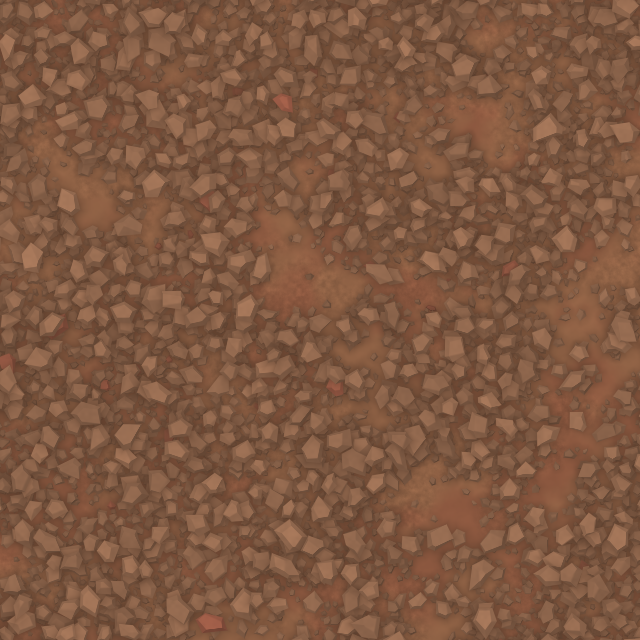
Give the GLSL for this texture, as a WebGL 2 fragment shader.

```glsl
#version 300 es
precision highp float;

#define LAYERS 6
#define FINEST 76.0
#define COARSEST 23.0
#define DENSITY 0.54
#define STONE_SIZE 0.46
#define SHADOW 0.36
#define SHADOW_REACH 0.0060
#define SIDES 5
#define STONE_COLOR vec3(0.630, 0.452, 0.340)
#define SOIL_COLOR vec3(0.565, 0.385, 0.272)
#define SHADOW_COLOR vec3(0.340, 0.228, 0.162)
#define LIGHT vec3(-0.16, 0.24, 0.957)

uniform vec2 u_resolution;
out vec4 fragColor;

const float TAU = 6.28318;

float hash(vec2 p) {
    vec3 q = fract(vec3(p.xyx) * 0.1031);
    q += dot(q, q.yzx + 33.33);
    return fract((q.x + q.y) * q.z);
}

float noise(vec2 p) {
    vec2 i = floor(p), f = fract(p);
    f = f * f * (3.0 - 2.0 * f);
    return mix(mix(hash(i), hash(i + vec2(1, 0)), f.x),
               mix(hash(i + vec2(0, 1)), hash(i + vec2(1, 1)), f.x), f.y);
}

float fbm(vec2 p) {
    float sum = 0.0, amp = 0.5;
    for (int i = 0; i < 4; i++) {
        sum += amp * noise(p);
        p = mat2(1.6, 1.2, -1.2, 1.6) * p + 7.3;
        amp *= 0.5;
    }
    return sum / 0.9375;
}

// Brightness of a facet whose height falls off along the given slope
float facetLight(vec2 slope, vec3 light) {
    return mix(0.66, 1.0, max(dot(normalize(vec3(slope, 1.0)), light), 0.0));
}

// Convex faceted stone: returns inside distance (x) and brightness (y)
vec2 stone(vec2 p, vec2 id, float soft) {
    float turn = TAU * hash(id + 3.1);
    mat2 rot = mat2(cos(turn), sin(turn), -sin(turn), cos(turn));
    p = rot * p;
    p.x /= 1.0 + 0.4 * hash(id + 5.7);
    vec3 light = vec3(rot * LIGHT.xy, LIGHT.z);

    vec2 tilt = (vec2(hash(id + 8.2), hash(id + 9.4)) - 0.5) * 0.9;
    float height = 0.36 + 0.25 * hash(id + 6.6) - dot(tilt, p);
    float shade = facetLight(tilt, light);
    float inside = 1e3;
    for (int i = 0; i < SIDES; i++) {
        vec2 key = id + float(i) * 17.3;
        float angle = (float(i) + 0.5 * hash(key + 1.3)) * TAU / float(SIDES);
        vec2 normal = vec2(cos(angle), sin(angle));
        float edge = mix(0.58, 1.0, hash(key + 2.9)) - dot(p, normal);
        float steep = mix(0.75, 2.8, hash(key + 4.5));
        float side = edge * steep;
        float blend = smoothstep(-soft, soft, height - side);
        shade = mix(shade, facetLight(normal * steep, light), blend);
        height = min(height, side);
        inside = min(inside, edge);
    }
    return vec2(inside, shade);
}

vec3 soil(vec2 uv) {
    float patches = smoothstep(0.38, 0.68, fbm(uv * 11.0 + 40.0));
    vec3 color = SOIL_COLOR * mix(vec3(1.0), vec3(0.98, 0.90, 0.92), patches);
    color *= 0.94 + 0.12 * fbm(uv * 38.0);
    float grit = smoothstep(0.4, 0.65, fbm(uv * 14.0 + 11.0));
    return color * (1.0 + 0.24 * grit * (fbm(uv * 150.0) - 0.5));
}

// Paints one jittered grid of stones, with soft contact shadows, over color
vec3 paintLayer(vec3 color, vec2 uv, float layer, float pixel) {
    float level = layer / float(LAYERS - 1);
    float count = FINEST * pow(COARSEST / FINEST, pow(level, 0.65));
    vec2 cell = floor(uv * count);
    for (int k = 0; k < 9; k++) {
        vec2 at = cell + vec2(k % 3 - 1, k / 3 - 1);
        vec2 id = at + layer * 113.0 + 200.0;
        vec2 center = (at + 0.5 + 0.8 * (vec2(hash(id), hash(id + 31.7)) - 0.5)) / count;
        float cover = smoothstep(0.28, 0.50, fbm(center * 9.0 + 20.0));
        if (hash(id + 57.1) > DENSITY * cover + 0.04) continue;

        float radius = STONE_SIZE / count * mix(0.68, 1.0, hash(id + 71.9));
        vec2 offset = uv - center;
        if (length(offset) > 1.1 / count) continue;
        float soft = pixel / radius;
        vec2 s = stone(offset / radius, id, soft);

        float gap = max(-s.x * radius, 0.0);
        float fade = 1.0 - smoothstep(0.7, 1.1, length(offset) * count);
        float dark = SHADOW * mix(0.4, 1.0, level) * fade * exp(-gap / SHADOW_REACH);
        color = mix(color, SHADOW_COLOR, dark);

        float tone = mix(0.86, 1.0, level) * mix(0.93, 1.05, hash(id + 83.3));
        vec3 rock = STONE_COLOR * tone * s.y;
        rock = mix(rock, rock * vec3(1.05, 0.86, 0.88), step(0.992, hash(id + 97.7)));
        rock *= 0.98 + 0.04 * noise(uv * 170.0);
        color = mix(color, rock, smoothstep(-0.6 * soft, 0.6 * soft, s.x));
    }
    return color;
}

void main() {
    vec2 uv = gl_FragCoord.xy / u_resolution.y;
    float pixel = 1.0 / u_resolution.y;
    vec3 color = soil(uv);
    for (int i = 0; i < LAYERS; i++) {
        color = paintLayer(color, uv, float(i), pixel);
    }
    // Broad variation of brightness across the ground
    color *= 0.98 + 0.05 * fbm(uv * 5.0 + 3.0);
    fragColor = vec4(color, 1.0);
}
```
